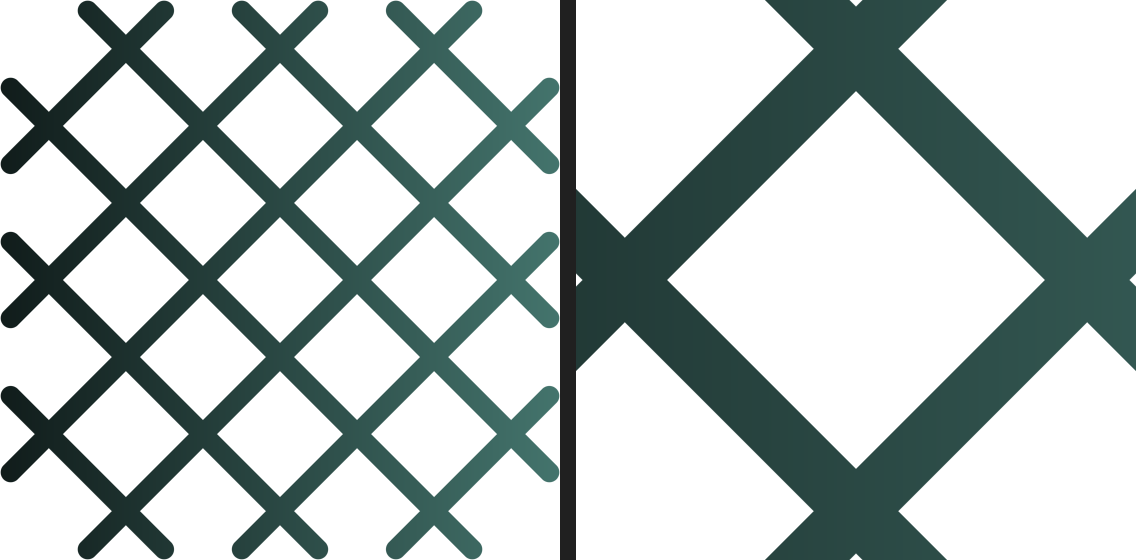
Left, the full canvas; right, a detail of the centre.
A Shadertoy shader for this pattern:

```glsl
const float SPACING = 0.1376;    // half the distance between crossings in a row
const float OUTER_STRAND = 5.0;  // odd index of the outermost strand
const float REACH = 0.4810;      // cap centres lie on this square
const float HALF_WIDTH = 0.0178;

// Distance to the nearest of the parallel diagonal strands with round caps.
float strandDistance(vec2 p, float spacing, float outerIndex, float reach) {
    float across = p.x + p.y;
    float along = p.x - p.y;
    float index = 2.0 * floor(across / (2.0 * spacing)) + 1.0;
    float centre = clamp(index, -outerIndex, outerIndex) * spacing;
    float halfLength = 2.0 * reach - abs(centre);
    float beyondEnd = max(abs(along) - halfLength, 0.0);
    return length(vec2(across - centre, beyondEnd)) * inversesqrt(2.0);
}

// Both strand directions merged into one lattice.
float latticeDistance(vec2 p, float halfWidth) {
    float rising = strandDistance(vec2(-p.x, p.y), SPACING, OUTER_STRAND, REACH);
    float falling = strandDistance(p, SPACING, OUTER_STRAND, REACH);
    return min(rising, falling) - halfWidth;
}

// Dark to light green from left to right.
vec3 strandColor(float x) {
    const vec3 darkGreen = vec3(0.065, 0.110, 0.105);
    const vec3 lightGreen = vec3(0.265, 0.455, 0.425);
    return mix(darkGreen, lightGreen, clamp(x, 0.0, 1.0));
}

void mainImage(out vec4 fragColor, in vec2 fragCoord) {
    float canvasSize = min(iResolution.x, iResolution.y);
    vec2 p = (fragCoord - 0.5 * iResolution.xy) / canvasSize;
    float edge = 0.7 / canvasSize;

    // Lattice over a white ground
    float coverage = 1.0 - smoothstep(-edge, edge, latticeDistance(p, HALF_WIDTH));
    vec3 color = mix(vec3(1.0), strandColor(p.x + 0.5), coverage);
    fragColor = vec4(color, 1.0);
}
```
